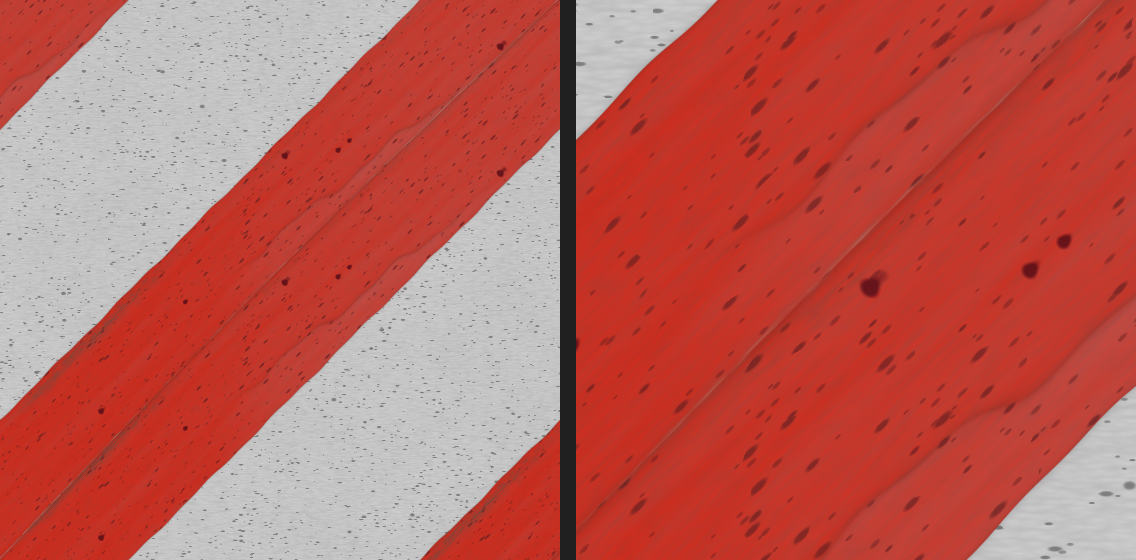
Left, the full canvas; right, a detail of the centre.
Reproduce this pattern procedurally as a WebGL 2 fragment shader.

```glsl
#version 300 es
precision highp float;
uniform vec2 u_resolution;
out vec4 fragColor;

vec2 hash2(vec2 p) {
    vec3 h = fract(p.xyx * vec3(0.1031, 0.1030, 0.0973));
    h += dot(h, h.yzx + 33.33);
    return fract((h.xx + h.yz) * h.zy);
}

// Cellular noise: distance to the nearest point, and that cell's random id
vec2 cells(vec2 p) {
    vec2 base = floor(p), nearest = vec2(9.0, 0.0);
    for (int j = -1; j <= 1; j++)
    for (int i = -1; i <= 1; i++) {
        vec2 cell = base + vec2(i, j);
        float dist = length(cell + hash2(cell) - p);
        if (dist < nearest.x) nearest = vec2(dist, hash2(cell + 71.3).x);
    }
    return nearest;
}

// Soft dots in a random share of the cells
float specks(vec2 p, float density) {
    vec2 c = cells(p);
    float radius = 0.2 + 0.3 * fract(c.y * 57.0);
    return (1.0 - smoothstep(radius * 0.4, radius, c.x)) * step(c.y, density);
}

float clouds(vec2 p) {
    float sum = 0.0, amp = 0.5;
    for (int i = 0; i < 4; i++) {
        sum += amp * sin(p.x + 1.7 * sin(p.y)) * sin(p.y + 1.3 * sin(p.x * 0.8));
        p = mat2(1.5, 1.1, -1.1, 1.5) * p + 2.3;
        amp *= 0.6;
    }
    return sum;
}

vec3 whitePaint(vec2 uv) {
    float patches = clouds(uv * 17.0);
    float grain = cells(uv * vec2(38.0, 260.0)).x + cells(uv * vec2(90.0, 330.0) + 40.0).x - 0.95;
    vec3 color = vec3(0.765 + 0.012 * patches - 0.045 * grain);
    float pits = specks(uv * vec2(85.0, 230.0), 0.085 + 0.07 * patches);
    pits = max(pits, 0.8 * specks(uv * vec2(125.0, 270.0) + 9.0, 0.05));
    pits = max(pits, specks(uv * vec2(65.0, 95.0) + 23.0, 0.012));
    return mix(color, vec3(0.35), 0.65 * pits);
}

// x runs along the plank, v rises across it, seam is the distance to the joint
vec3 redPaint(float x, float v, float seam) {
    vec2 q = vec2(x + 0.5 * v, v);
    float grain = cells(q * vec2(45.0, 210.0)).x + cells(q * vec2(85.0, 330.0) + 17.0).x - 0.95;
    float streaks = clouds(q * vec2(9.0, 55.0));

    // Faded layer below a ragged ridge
    float ridge = v - 0.078 + 0.18 * (x - 0.52) - 0.007 * sin(x * 38.0) - 0.003 * sin(x * 91.0);
    float span = smoothstep(0.38, 0.52, x) * (1.0 - smoothstep(0.72, 0.95, x));
    float faded = span * (1.0 - smoothstep(-0.003, 0.003, ridge)) * exp(min(ridge, 0.0) * 9.0);
    float fade = 0.08 + 0.55 * smoothstep(0.0, 1.05, x) + 0.4 * faded + 0.25 * streaks + 0.22 * grain;
    vec3 color = mix(vec3(0.77, 0.175, 0.12), vec3(0.735, 0.295, 0.265), clamp(fade, 0.0, 1.1));
    color *= 1.0 - 0.06 * grain - 0.13 * span * exp(-abs(ridge) * 320.0);

    // Grime under the upper edge
    float edge = (0.232 - v + 0.003 * sin(x * 60.0)) / 0.013;
    float grime = exp(-edge * edge) * smoothstep(0.0, 0.1, x) * (1.0 - smoothstep(0.2, 0.36, x));
    grime += 0.25 * exp(-edge * edge * 2.0) * smoothstep(0.3, 0.5, x);
    color = mix(color, vec3(0.48, 0.27, 0.23), grime * clamp(0.55 + 0.7 * grain + 0.3 * streaks, 0.0, 1.0));

    // Pits and knots
    float pits = specks(q * vec2(70.0, 115.0), 0.045 + 0.05 * x);
    pits = max(pits, 0.7 * specks(q * vec2(120.0, 190.0) + 31.0, 0.07));
    color = mix(color, vec3(0.36, 0.11, 0.12), 0.6 * pits);
    vec3 knots[6] = vec3[6](
        vec3(0.51, 0.213, 0.009), vec3(0.895, 0.023, 0.010), vec3(0.605, 0.128, 0.007),
        vec3(0.625, 0.125, 0.006), vec3(0.332, 0.130, 0.006), vec3(0.182, 0.085, 0.008));
    for (int i = 0; i < 6; i++) {
        vec2 offset = q - vec2(knots[i].x + 0.5 * knots[i].y, knots[i].y);
        float r = length(offset * vec2(1.2, 0.9)) / knots[i].z + 0.2 * sin(offset.x * 600.0);
        color = mix(color, vec3(0.34, 0.05, 0.09), 0.85 * (1.0 - smoothstep(0.4, 1.0, r)));
    }

    // Pale joint between the two planks
    float wear = clamp(0.5 + 0.9 * streaks + 0.6 * grain, 0.15, 0.85);
    color *= 1.0 - 0.16 * exp(-abs(seam + 0.002) * 260.0);
    return mix(color, vec3(0.70, 0.48, 0.43), wear * exp(-abs(seam) * 650.0));
}

void main() {
    vec2 uv = gl_FragCoord.xy / u_resolution;
    float pixel = 1.0 / min(u_resolution.x, u_resolution.y);

    // Diagonal bands, each made of two matching planks
    float d = uv.y - uv.x;
    float band = floor(d + 0.49);
    d -= band;
    float x = uv.x + 0.68 * band;
    float seam = d - 0.003 - 0.018 * sin(3.14 * clamp(x, 0.0, 1.0));
    float v = seam > 0.0 ? d : d + 0.226;

    float ragged = 0.0015 * sin(x * 47.0) + 0.001 * sin(x * 113.0);
    float outside = abs(d - 0.010 + ragged) - 0.240;
    float blend = smoothstep(-1.2 * pixel, 1.2 * pixel, outside);
    vec3 color = mix(redPaint(x, v, seam), whitePaint(uv), blend);
    color *= 1.0 - 0.12 * exp(-abs(outside) * 450.0);
    fragColor = vec4(color, 1.0);
}
```
